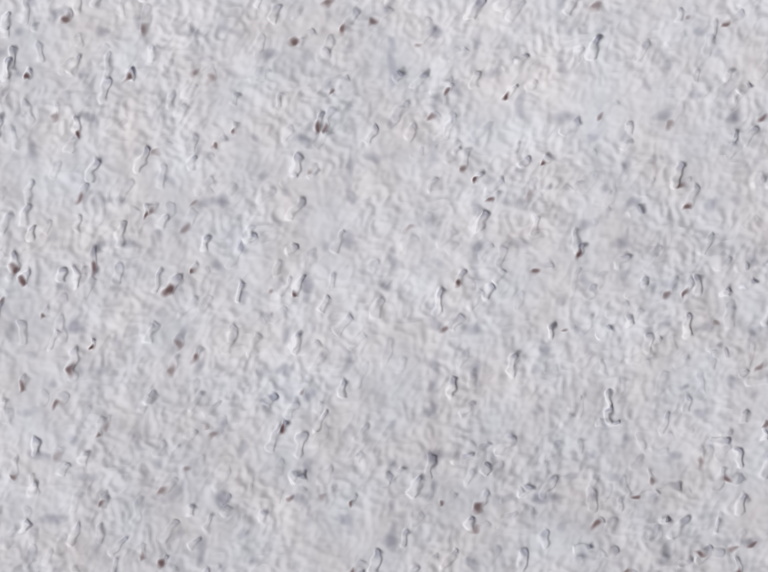
Reproduce this texture procedurally as a WebGL 1 fragment shader.

```glsl
precision highp float;
// Pale lilac micrograph: an embossed gradient-noise ground with grey-blue
// smudges, strewn with small translucent rods. Each rod is a capsule distance
// with a lit rim, a shaded rim and, now and then, a dark brown lower tip.
#define GROUND_TONE 0.789
#define RELIEF 0.150
#define RELIEF_FREQ 37.0
#define RELIEF_STEP 0.0038
#define LIGHT vec2(-0.90, -0.44)
#define ROD_CELL 0.056
#define ROD_RADIUS 0.0070
#define RIM_WIDTH 0.0030
#define RIM_SHADE 0.31
#define TIP_CHANCE 0.20
#define TIP_COLOR vec3(0.29, 0.20, 0.20)
#define TINT vec3(0.0, -0.006, 0.013)

uniform vec2 u_resolution;

vec2 hash2(vec2 p) {
  vec2 q = vec2(dot(p, vec2(127.1, 311.7)), dot(p, vec2(269.5, 183.3)));
  return fract(sin(q) * 43758.545);
}

// Gradient noise, roughly -0.7 to 0.7
float corner(vec2 cell, vec2 offset) {
  float a = 6.2832 * hash2(cell).x;
  return dot(vec2(cos(a), sin(a)), offset);
}

float noise(vec2 p) {
  vec2 i = floor(p), f = fract(p);
  vec2 u = f * f * f * (f * (f * 6.0 - 15.0) + 10.0);
  vec2 e = vec2(1.0, 0.0);
  return mix(mix(corner(i, f), corner(i + e, f - e), u.x),
             mix(corner(i + e.yx, f - e.yx), corner(i + 1.0, f - 1.0), u.x), u.y);
}

// Surface height: lumps drawn out along the rods, creases and fine grain
float height(vec2 p) {
  vec2 q = vec2(p.x * 0.85 - p.y * 0.53, (p.x * 0.53 + p.y * 0.85) * 0.8);
  float lumps = noise(q * RELIEF_FREQ);
  float creases = abs(noise(q * RELIEF_FREQ * 1.35 + 17.0));
  float grain = noise(p * RELIEF_FREQ * 2.4 + 5.0);
  return lumps - 0.9 * creases + 0.34 * grain;
}

// One scattered layer: x = tone change, y = brown tip cover, z = blue body
vec3 rodLayer(vec2 p, float seed) {
  vec3 sum = vec3(0.0);
  vec2 home = floor(p / ROD_CELL);
  for (int j = -1; j <= 1; j++) {
    for (int i = -1; i <= 1; i++) {
      vec2 cell = home + vec2(float(i), float(j));
      vec2 key = cell + seed;
      vec2 center = (cell + hash2(key)) * ROD_CELL;
      vec2 kind = hash2(key + 31.7);
      vec2 look = hash2(key + 67.3);
      vec2 extra = hash2(key + 93.1);

      // Rods crowd the lower right and stand steeper on the left
      float crowd = smoothstep(0.75, 1.15, center.x) * smoothstep(0.75, 0.4, center.y);
      float left = smoothstep(0.4, 0.0, center.x);
      float present = step(kind.x, 0.46 + 0.30 * crowd + 0.14 * left);
      float angle = 0.95 + 0.42 * left + (kind.y - 0.5) * (0.9 + 1.1 * crowd);
      vec2 axis = vec2(cos(angle), sin(angle));
      float halfLength = mix(0.005, 0.019, look.x);
      float radius = ROD_RADIUS * mix(0.6, 1.1, extra.x);

      vec2 q = p - center;
      float along = clamp(dot(q, axis), -halfLength, halfLength);
      vec2 away = q - axis * along;
      float dist = length(away);
      float edge = (dist - radius) / RIM_WIDTH;
      float side = dot(away / max(dist, 0.0005), LIGHT);
      float strength = present * mix(0.25, 1.0, look.y * look.y);

      // Shaded rim away from the light, bright rim and core towards it
      float rim = exp(-edge * edge);
      float body = smoothstep(0.5, -1.0, edge);
      float shade = side < 0.0 ? RIM_SHADE : 0.15;
      float cap = body * smoothstep(0.2, 1.0, along / halfLength);
      sum.x += strength * (rim * side * shade + 0.02 * body - 0.15 * cap);

      vec2 tip = q + axis * halfLength;
      float across = dot(tip, vec2(-axis.y, axis.x));
      float spot = length(vec2(dot(tip, axis) * 0.6, across));
      float stained = present * step(extra.y, TIP_CHANCE) * mix(0.3, 1.0, look.y);
      sum.y = max(sum.y, stained * smoothstep(radius * 1.3, radius * 0.15, spot));
      sum.z += strength * cap;
    }
  }
  return sum;
}

void main() {
  vec2 p = gl_FragCoord.xy / u_resolution.y;

  // Embossed ground of uneven strength
  vec2 stepUp = LIGHT * RELIEF_STEP;
  vec2 crooked = p + 0.006 * vec2(noise(p * 25.0 + 2.0), noise(p * 25.0 + 61.0));
  float slope = height(crooked - stepUp) - height(crooked + stepUp);
  float patchy = 1.0 + 1.1 * noise(p * 8.0 + 3.0);
  float relief = RELIEF * patchy * slope;
  float tone = GROUND_TONE + relief / (1.0 + 5.0 * max(relief, 0.0));

  // Broad clouds, soft mottling and out-of-focus smudges
  float mottle = noise(p * 15.0 + 41.0);
  float smudge = smoothstep(0.22, 0.6, noise(p * 27.0 + 71.0));
  tone += 0.045 * noise(p * 3.0 + 9.0) + 0.055 * mottle - 0.13 * smudge;
  tone += 0.035 * (p.y - 0.5);

  // Slightly crooked rods in two overlapping layers
  vec2 bend = vec2(noise(p * 55.0 + 11.0), noise(p * 55.0 + 53.0)) * 0.008;
  vec3 rods = rodLayer(p + bend, 3.0);
  vec3 more = rodLayer(p + bend + 0.37 * ROD_CELL, 151.0);
  tone += rods.x + more.x;

  vec3 color = vec3(clamp(tone, 0.38, 0.91)) + TINT;
  color += vec3(0.016, 0.0, -0.016) * noise(p * 11.0 + 23.0);
  float blue = min(rods.z + more.z + 0.7 * smudge, 1.0);
  color += vec3(-0.012, -0.010, 0.018) * blue;
  color = mix(color, TIP_COLOR, 0.85 * max(rods.y, more.y));
  gl_FragColor = vec4(clamp(color, 0.0, 1.0), 1.0);
}
```
